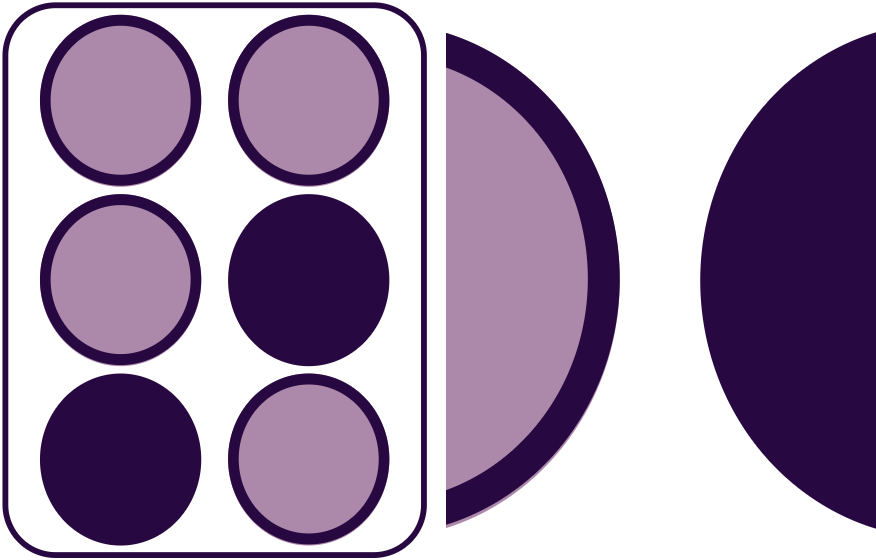
Left: the whole. Right: its middle third, enlarged.
This pattern is drawn by a WebGL 1 fragment shader. Its source:

```glsl
precision highp float;

uniform vec2 u_resolution;

// Lengths are fractions of the canvas height
const vec3 PAPER = vec3(1.0);
const vec3 INK = vec3(0.153, 0.031, 0.251);
const vec3 LILAC = vec3(0.675, 0.535, 0.667);

const vec2 GRID = vec2(2.0, 3.0);
const vec2 PITCH = vec2(0.3359, 0.3203);
const vec2 SHEET_CENTER = vec2(-0.0006, -0.0003);

const vec2 DISC_RADII = vec2(0.1440, 0.1536);
const vec2 RING_RADII = vec2(0.1440, 0.1526);
const vec2 HOLE_RADII = vec2(0.1250, 0.1330);
const float RING_LIFT = 0.0010;

const vec2 FRAME_HALF_SIZE = vec2(0.3789, 0.4961);
const float FRAME_CORNER = 0.095;
const float FRAME_WIDTH = 0.0104;

float roundedBox(vec2 p, vec2 halfSize, float corner) {
  vec2 q = abs(p) - halfSize + corner;
  return length(max(q, 0.0)) + min(max(q.x, q.y), 0.0) - corner;
}

// First-order distance to an ellipse, accurate near its edge
float ellipse(vec2 p, vec2 radii) {
  float level = length(p / radii);
  float slope = length(p / (radii * radii));
  return level * (level - 1.0) / max(slope, 1e-4);
}

float coverage(float dist) {
  return clamp(0.5 - dist * u_resolution.y, 0.0, 1.0);
}

void main() {
  vec2 p = (gl_FragCoord.xy - 0.5 * u_resolution) / u_resolution.y - SHEET_CENTER;

  // Rounded frame
  float edge = roundedBox(p, FRAME_HALF_SIZE, FRAME_CORNER);
  float frame = abs(edge + 0.5 * FRAME_WIDTH) - 0.5 * FRAME_WIDTH;
  vec3 color = mix(PAPER, INK, coverage(frame));

  // Grid cell, counted from the lower left
  vec2 cell = clamp(floor(p / PITCH + 0.5 * GRID), vec2(0.0), GRID - 1.0);
  vec2 local = p - (cell - 0.5 * (GRID - 1.0)) * PITCH;
  vec2 lifted = local - vec2(0.0, RING_LIFT);

  // Discs on the rising diagonal are solid, the others are ringed
  bool solid = abs(cell.x - cell.y) < 0.5;
  float disc = coverage(ellipse(local, DISC_RADII));
  if (solid) {
    color = mix(color, INK, disc);
  } else {
    color = mix(color, LILAC, disc);
    color = mix(color, INK, coverage(ellipse(lifted, RING_RADII)));
    color = mix(color, LILAC, coverage(ellipse(lifted, HOLE_RADII)));
  }

  gl_FragColor = vec4(color, 1.0);
}
```
